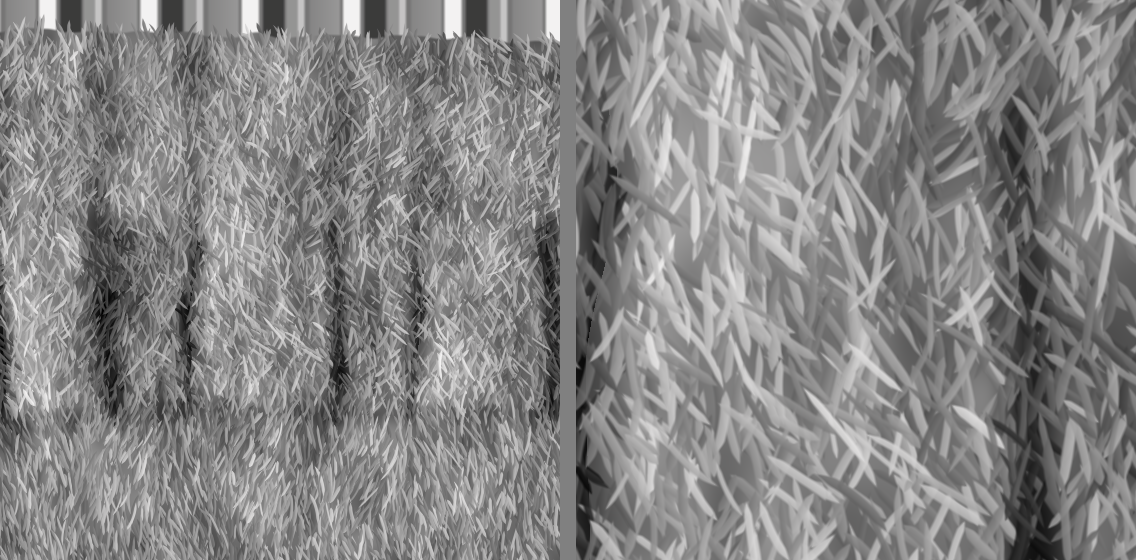
Left, the full canvas; right, a detail of the centre.
Reproduce this texture procedurally as a Shadertoy shader.

```glsl
// Three stacked rows of shaggy grey hay bales under a strip of upright slats.

const int LAYERS = 15;
const int GAPS = 6;
const float CELL = 0.04;          // one strand per cell and layer
const float SLAT_PERIOD = 0.181;
const vec3 TINT = vec3(1.003, 0.998, 0.997);

float hash(vec2 p) {
    return fract(sin(dot(p, vec2(127.1, 311.7))) * 43758.5453);
}

float noise(vec2 p) {
    vec2 i = floor(p), f = fract(p);
    f = f * f * (3.0 - 2.0 * f);
    float low = mix(hash(i), hash(i + vec2(1, 0)), f.x);
    float high = mix(hash(i + vec2(0, 1)), hash(i + vec2(1, 1)), f.x);
    return mix(low, high, f.y);
}

float band(float x, float from, float to, float soft) {
    return smoothstep(from - soft, from + soft, x) - smoothstep(to - soft, to + soft, x);
}

// Upper outline of the stack, sagging to the right
float stackTop(float x) {
    return 0.948 - 0.022 * x + 0.012 * (noise(vec2(x * 24.0, 3.0)) - 0.5);
}

// Repeating slats: shadow, narrow board, wide board, bright edge
float slats(float x, float pixel) {
    float t = fract((x - 0.104) / SLAT_PERIOD);
    float soft = max(0.02, pixel / SLAT_PERIOD);
    float tone = 0.46;
    tone = mix(tone, 0.23, band(t, 0.02, 0.23, soft));
    tone = mix(tone, 0.58, band(t, 0.25, 0.36, soft));
    tone = mix(tone, 0.77, band(t, 0.36, 0.43, soft));
    tone = mix(tone, 0.52 + 0.25 * (t - 0.48), band(t, 0.48, 0.78, soft));
    return mix(tone, 0.95, band(t, 0.81, 0.98, soft));
}

// Broad light and shadow over the bales
float baleShade(vec2 p) {
    float gapX[GAPS] = float[](0.0, 0.195, 0.347, 0.6, 0.742, 0.985);
    float middle = band(p.y, 0.26, 0.60, 0.03);
    float upper = band(p.y, 0.60, 0.90, 0.06);
    float wobble = 0.025 * (noise(vec2(p.x * 5.0, p.y * 9.0)) - 0.5);
    float gap = 0.0, light = -0.02;
    for (int i = 0; i < GAPS; i++) {
        float dx = p.x + wobble - gapX[i];
        float width = i == 1 ? 0.032 : 0.021;
        gap = max(gap, exp(-dx * dx / (width * width)));
        if (dx > 0.0) light = i % 2 == 0 ? 0.17 - 0.9 * dx : -0.05;
    }
    float clumps = noise(p * vec2(24.0, 9.0)) - 0.5;
    float tufts = noise(p * vec2(45.0, 28.0) + 7.0) - 0.5;
    float seam = exp(-pow((p.y - 0.255 - wobble) / 0.022, 2.0));
    return 0.585 + 0.20 * clumps + 0.14 * tufts + middle * light
        - gap * (0.29 * middle + 0.10 * upper) - 0.12 * seam;
}

// Paints one scattered layer of short, bent strands over a tone
float strandLayer(float tone, vec2 p, float layer, float pixel) {
    vec2 shift = vec2(hash(vec2(layer, 1.3)), hash(vec2(layer, 8.7))) * CELL;
    vec2 home = floor((p + shift) / CELL);
    float soft = max(0.0011, 0.7 * pixel);
    for (int y = -1; y <= 1; y++)
    for (int x = -1; x <= 1; x++) {
        vec2 id = home + vec2(x, y);
        vec2 seed = id + layer * vec2(37.0, 17.0);
        vec2 jitter = vec2(hash(seed), hash(seed + 0.37));
        vec2 centre = (id + jitter) * CELL - shift;
        float spread = mix(0.9, 1.7, band(centre.y, 0.28, 0.92, 0.05));
        float angle = spread * (hash(seed + 0.71) - 0.5)
            + 0.9 * (noise(centre * 9.0) - 0.5);
        vec2 dir = vec2(sin(angle), cos(angle));
        vec2 d = p - centre;
        float along = dot(d, dir);
        float bend = 14.0 * (hash(seed + 0.53) - 0.5);
        float across = dot(d, vec2(dir.y, -dir.x)) - bend * along * along;
        float halfLength = mix(0.013, 0.033, hash(seed + 0.19));
        float taper = 1.0 - smoothstep(0.5, 1.0, abs(along) / halfLength);
        float width = mix(0.0014, 0.0032, hash(seed + 0.91)) * taper;
        float cover = (1.0 - smoothstep(width - soft, width + soft, abs(across)))
            * smoothstep(0.0, 0.3, taper);
        if (cover > 0.0 && centre.y < stackTop(centre.x)) {
            float depth = layer / float(LAYERS) - 0.5;
            float strand = baleShade(centre) + 0.40 * (hash(seed + 0.83) - 0.5)
                + 0.10 * depth + 18.0 * across;
            tone = mix(tone, strand, 0.88 * cover);
        }
    }
    return tone;
}

void mainImage(out vec4 fragColor, in vec2 fragCoord) {
    vec2 p = fragCoord / iResolution.xy;
    float pixel = 1.0 / iResolution.y;

    // Shadowed hay below the outline, slats above it
    float hay = baleShade(p) - 0.15;
    float edge = max(0.003, pixel);
    float tone = mix(hay, slats(p.x, pixel), smoothstep(-edge, edge, p.y - stackTop(p.x)));

    // Loose strands, back to front
    for (int i = 0; i < LAYERS; i++) tone = strandLayer(tone, p, float(i), pixel);

    fragColor = vec4(clamp(tone * TINT, 0.0, 1.0), 1.0);
}
```
